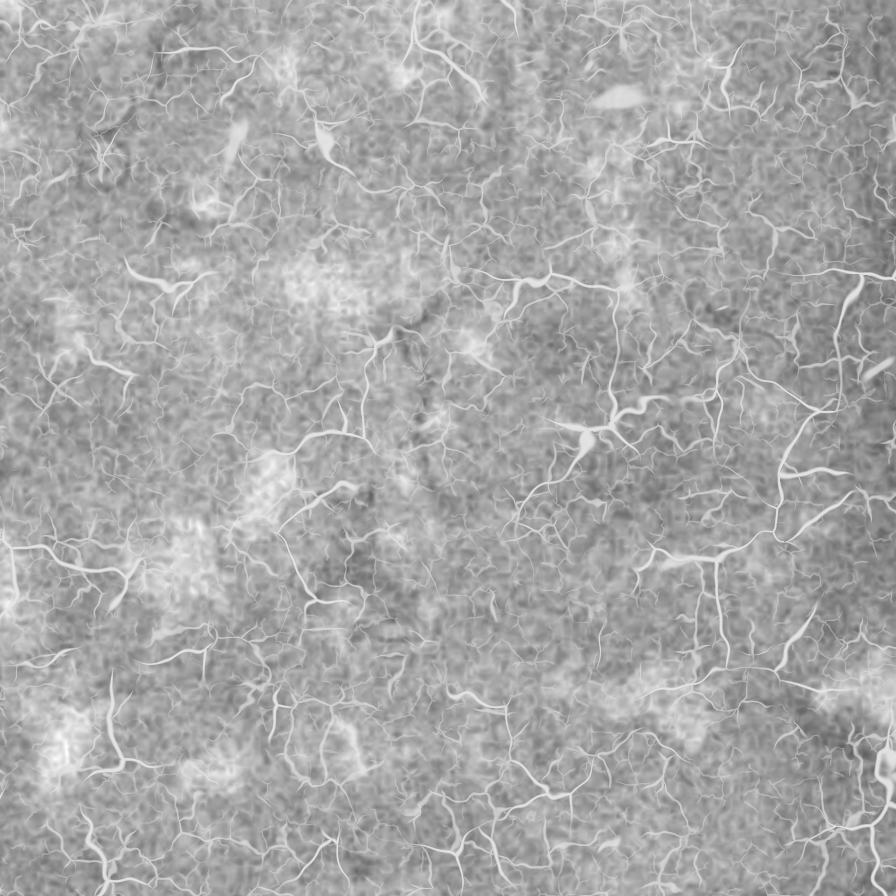
This texture map is drawn by a WebGL 1 fragment shader. Its source:

```glsl
precision highp float;
// Grey weathered stone: a cloudy tone with fine wormy grain, crossed by broken
// white cracks. Cracks are warped cell borders whose width follows a noise gate;
// scattered slanted flecks, dark fissures and a shaded right side complete it.
uniform vec2 u_resolution;

#define BASE_TONE 0.652
#define CLOUD_CONTRAST 0.20
#define GRAIN_CONTRAST 0.21
#define GRAIN_SCALE 135.0
#define CRACK_SCALE 8.5
#define CRACK_WIDTH 0.0032
#define CRACK_TONE 0.90
#define FLECK_SCALE 6.0
#define FISSURE_DEPTH 0.12
#define SIDE_SHADE 0.12
#define SOFTNESS 0.0016

float hash(vec2 p) {
  vec3 q = fract(p.xyx * vec3(0.1031, 0.1030, 0.0973));
  q += dot(q, q.yzx + 33.33);
  return fract((q.x + q.y) * q.z);
}

vec2 hash2(vec2 p) {
  return vec2(hash(p), hash(p + 57.3));
}

float noise(vec2 p) {
  vec2 i = floor(p), f = fract(p);
  f = f * f * (3.0 - 2.0 * f);
  return mix(mix(hash(i), hash(i + vec2(1.0, 0.0)), f.x),
             mix(hash(i + vec2(0.0, 1.0)), hash(i + 1.0), f.x), f.y);
}

float fbm(vec2 p) {
  float sum = 0.0, amp = 0.533;
  for (int i = 0; i < 4; i++) {
    sum += amp * noise(p);
    p = mat2(1.6, 1.2, -1.2, 1.6) * p + 17.7;
    amp *= 0.5;
  }
  return sum;
}

vec2 jitter(vec2 p) {
  return vec2(noise(p), noise(p + 41.5)) - 0.5;
}

// Distance to the border between the two nearest cell points
float cellBorder(vec2 p) {
  vec2 cell = floor(p), near = vec2(9.0), next = vec2(9.0);
  for (int y = -1; y <= 1; y++)
    for (int x = -1; x <= 1; x++) {
      vec2 c = cell + vec2(float(x), float(y));
      vec2 r = c + hash2(c) - p;
      if (dot(r, r) < dot(near, near)) { next = near; near = r; }
      else if (dot(r, r) < dot(next, next)) next = r;
    }
  return dot(0.5 * (near + next), normalize(next - near));
}

// Broken cracks that swell and fade along their length
float cracks(vec2 p, float scale, float width, float seed) {
  vec2 bent = p + 0.35 / scale * jitter(p * scale * 1.7 + seed)
                + 0.13 / scale * jitter(p * scale * 6.0 + seed);
  float gate = noise(p * scale * 1.5 + seed * 3.1);
  float d = cellBorder(bent * scale + seed) / scale;
  float w = width * smoothstep(0.45, 0.95, gate);
  return (1.0 - smoothstep(w * 0.3, w + SOFTNESS, d)) * smoothstep(0.46, 0.66, gate);
}

// Sparse ragged flecks, mostly rising to the right
float flecks(vec2 p) {
  vec2 q = (p + 0.016 * jitter(p * 55.0)) * FLECK_SCALE;
  vec2 cell = floor(q);
  float light = 0.0;
  for (int y = -1; y <= 1; y++)
    for (int x = -1; x <= 1; x++) {
      vec2 c = cell + vec2(float(x), float(y));
      vec2 r = q - c - hash2(c + 9.0);
      float a = 0.1 + 1.2 * hash(c + 3.0), size = 0.5 + hash(c + 5.0);
      r = vec2(cos(a) * r.x + sin(a) * r.y, cos(a) * r.y - sin(a) * r.x);
      r /= size * vec2(0.15, 0.04);
      light = max(light, step(0.62, hash(c + 7.0)) * exp(-dot(r, r)));
    }
  return smoothstep(0.15, 0.85, light);
}

void main() {
  vec2 p = gl_FragCoord.xy / u_resolution;
  float cloud = fbm(p * 4.0 + 3.0), patches = fbm(p * 13.0 + 8.0);

  // Broad tone, shaded side and upright streaks near the top
  float tone = BASE_TONE + CLOUD_CONTRAST * (cloud - 0.5) + 0.14 * (patches - 0.5);
  tone -= SIDE_SHADE * smoothstep(0.80, 0.98, p.x + 0.3 * (cloud - 0.5));
  float streakArea = smoothstep(0.68, 0.95, p.y) * exp(-pow((p.x - 0.6) / 0.09, 2.0));
  tone += 0.16 * streakArea * (noise(p * vec2(95.0, 7.0)) - 0.5);

  // Wormy grain
  vec2 g = (p + 0.006 * jitter(p * 60.0)) * GRAIN_SCALE;
  float worm = 1.0 - abs(2.0 * noise(g * 0.75 + 31.0) - 1.0);
  tone += GRAIN_CONTRAST * (0.7 * (noise(g) - 0.5) + 0.5 * (worm - 0.62)
                          + 0.35 * (noise(g * 1.7) - 0.5));

  // Dark fissures along level lines of the noise
  vec2 f = p * vec2(3.5, 5.5) + 0.12 * jitter(p * 40.0);
  float fissure = 1.0 - smoothstep(0.004, 0.035, abs(fbm(f + 21.0) - 0.5));
  tone -= FISSURE_DEPTH * fissure * smoothstep(0.5, 0.75, noise(p * 5.0 + 12.0));

  // Pale deposit in the lower left and chalky clouds
  vec2 e = (p - vec2(0.03, 0.17)) / vec2(0.04, 0.12);
  tone += 0.22 * exp(-dot(e, e)) * smoothstep(0.3, 0.65, patches);
  tone += 0.14 * smoothstep(0.62, 0.8, patches);

  // White cracks in three sizes, then flecks
  float white = 0.95 * cracks(p, CRACK_SCALE, CRACK_WIDTH, 4.0);
  white = max(white, 0.65 * cracks(p, CRACK_SCALE * 2.1, CRACK_WIDTH * 0.6, 13.0));
  white = max(white, 0.38 * cracks(p, CRACK_SCALE * 4.5, CRACK_WIDTH * 0.3, 29.0));
  white = max(white, 0.8 * flecks(p));
  tone = mix(tone, max(tone, CRACK_TONE), white);

  gl_FragColor = vec4(vec3(clamp(tone, 0.0, 1.0)), 1.0);
}
```
